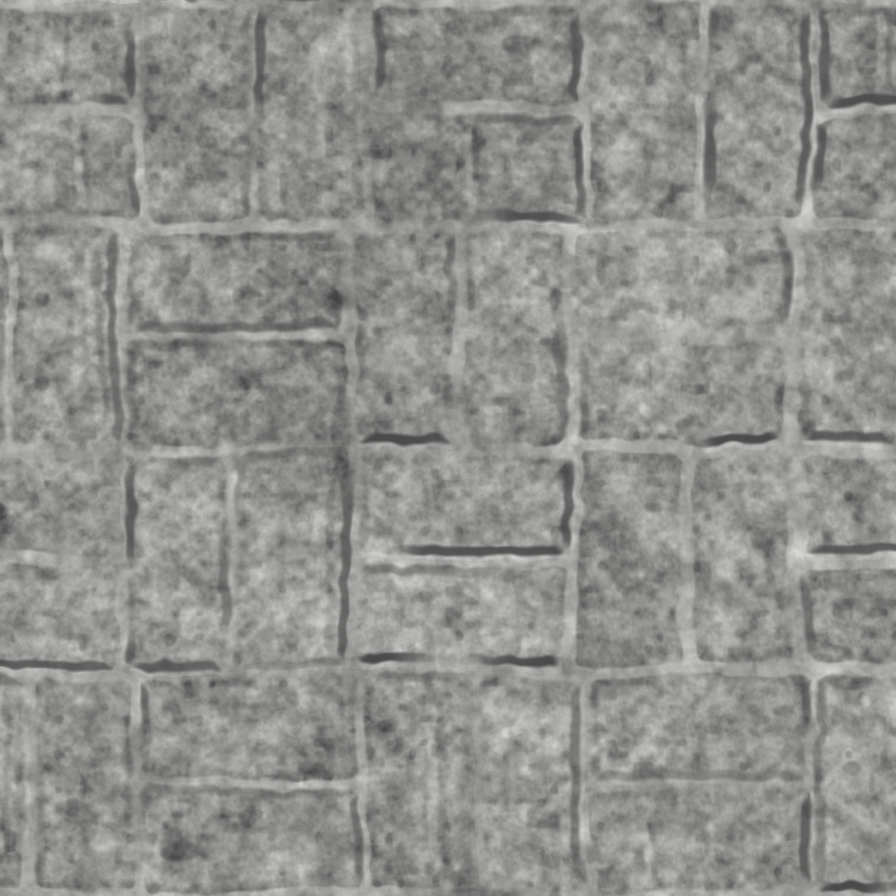
This texture is drawn by a Shadertoy shader. Its source:

```glsl
const float CELLS = 4.0;
const vec2 CELL_SHIFT = vec2(0.15, 0.0);
const vec3 STONE_TINT = vec3(1.0, 1.006, 0.992);
const float STONE_TONE = 0.583;
const float MORTAR_TONE = 0.655;
const float CRACK_TONE = 0.29;

struct Brick {
    vec2 local;     // position from the brick centre, in cells
    vec2 halfSize;
    vec2 id;
};

float hash(vec2 p) {
    return fract(sin(dot(p, vec2(127.1, 311.7))) * 43758.5453);
}

float noise(vec2 p) {
    vec2 i = floor(p), f = fract(p);
    f = f * f * (3.0 - 2.0 * f);
    return mix(mix(hash(i), hash(i + vec2(1, 0)), f.x),
               mix(hash(i + vec2(0, 1)), hash(i + vec2(1, 1)), f.x), f.y);
}

float fbm(vec2 p) {
    float sum = 0.0, amplitude = 0.53;
    for (int i = 0; i < 4; i++) {
        sum += amplitude * noise(p);
        p = mat2(1.6, 1.2, -1.2, 1.6) * p + 17.3;
        amplitude *= 0.5;
    }
    return sum;
}

float roundBox(vec2 p, vec2 halfSize, float radius) {
    vec2 q = abs(p) - halfSize + radius;
    return length(max(q, 0.0)) + min(max(q.x, q.y), 0.0) - radius;
}

float band(float d, float center, float inner, float outer) {
    return 1.0 - smoothstep(inner, outer, abs(d - center));
}

// Basket weave: pairs of lying and standing bricks alternate
Brick basketWeave(vec2 uv) {
    vec2 grid = (uv - CELL_SHIFT) * CELLS;
    grid.x += 0.16 * (hash(vec2(floor(grid.y), 4.0)) - 0.5);
    vec2 cell = floor(grid), f = fract(grid);
    bool standing = mod(cell.x + cell.y, 2.0) > 0.5;
    vec2 parts = standing ? vec2(2, 1) : vec2(1, 2);
    vec2 part = floor(f * parts);
    return Brick(f - (part + 0.5) / parts, 0.5 / parts, cell * 2.0 + part);
}

// Strength of the broken dark gap along the nearest side, mostly the lower one
float sideGap(Brick brick, vec2 uv) {
    vec2 q = abs(brick.local) - brick.halfSize;
    vec2 side = q.y > q.x ? vec2(0, sign(brick.local.y)) : vec2(sign(brick.local.x), 0);
    float bias = side.y < 0.0 ? 1.0 : (side.y > 0.0 ? 0.35 : 0.7);
    float strength = bias * smoothstep(0.3, 0.85, hash(brick.id * 1.7 + side * 5.3));
    strength *= smoothstep(0.25, 0.65, noise(uv * 12.0 + side * 9.0));
    return strength * smoothstep(0.0, 0.05, abs(q.x - q.y));
}

// Faint raised rib across some bricks
float innerRib(Brick brick) {
    float x = brick.local.x - 0.5 * brick.halfSize.x * (hash(brick.id + 31.0) * 2.0 - 1.0);
    float inside = 1.0 - smoothstep(0.65, 0.85, abs(brick.local.y) / brick.halfSize.y);
    float present = step(0.72, hash(brick.id + 8.0));
    return present * inside * (band(x, 0.0, 0.006, 0.03) - band(x, 0.04, 0.004, 0.026));
}

float stoneGrain(vec2 uv) {
    float blotches = 0.27 * (fbm(uv * 36.0) - 0.5) + 0.31 * (fbm(uv * 92.0 + 5.0) - 0.5);
    float crumbs = 0.05 * (noise(uv * 190.0 + 11.0) - 0.5);
    float pits = smoothstep(0.66, 0.9, noise(uv * 76.0 + 40.0));
    float chips = smoothstep(0.88, 0.96, noise(uv * 21.0 + 60.0));
    return blotches + crumbs - 0.085 * pits - 0.13 * chips;
}

void mainImage(out vec4 fragColor, in vec2 fragCoord) {
    vec2 uv = fragCoord / iResolution.xy;

    // Uneven, worn brick outlines
    vec2 wobble = vec2(fbm(uv * 9.0), fbm(uv * 9.0 + 50.0)) - 0.5;
    vec2 wear = vec2(noise(uv * 60.0), noise(uv * 60.0 + 20.0)) - 0.5;
    Brick brick = basketWeave(uv + 0.02 * wobble + 0.006 * wear);
    float margin = mix(0.015, 0.042, hash(brick.id + 3.0));
    float d = roundBox(brick.local, brick.halfSize - margin, 0.035);

    // Stone faces
    float tone = STONE_TONE + 0.05 * (hash(brick.id + 13.0) - 0.5);
    tone += 0.15 * (fbm(uv * 6.0 + 80.0) - 0.5) + 0.06 * innerRib(brick);
    float rim = smoothstep(0.3, 0.7, noise(uv * 16.0 + 33.0));
    tone -= 0.06 * rim * band(d, -0.016, 0.0, 0.04);

    // Pale joints, partly worn away
    float joint = smoothstep(-0.01, 0.01, d);
    float kept = mix(0.1, 1.0, smoothstep(0.28, 0.62, noise(uv * 13.0 + 7.0)));
    float mortar = MORTAR_TONE + 0.1 * smoothstep(0.6, 0.95, noise(uv * 26.0 + 90.0));
    tone = mix(tone, mortar, joint * kept);

    // Surface grain, then gaps with a lit lip
    tone += stoneGrain(uv) * mix(1.0, 0.7, joint);
    float gap = sideGap(brick, uv);
    tone += 0.05 * gap * band(d, 0.026, 0.004, 0.022);
    tone = mix(tone, CRACK_TONE, gap * band(d, -0.012, 0.01, 0.032));

    fragColor = vec4(clamp(tone, 0.0, 1.0) * STONE_TINT, 1.0);
}
```
